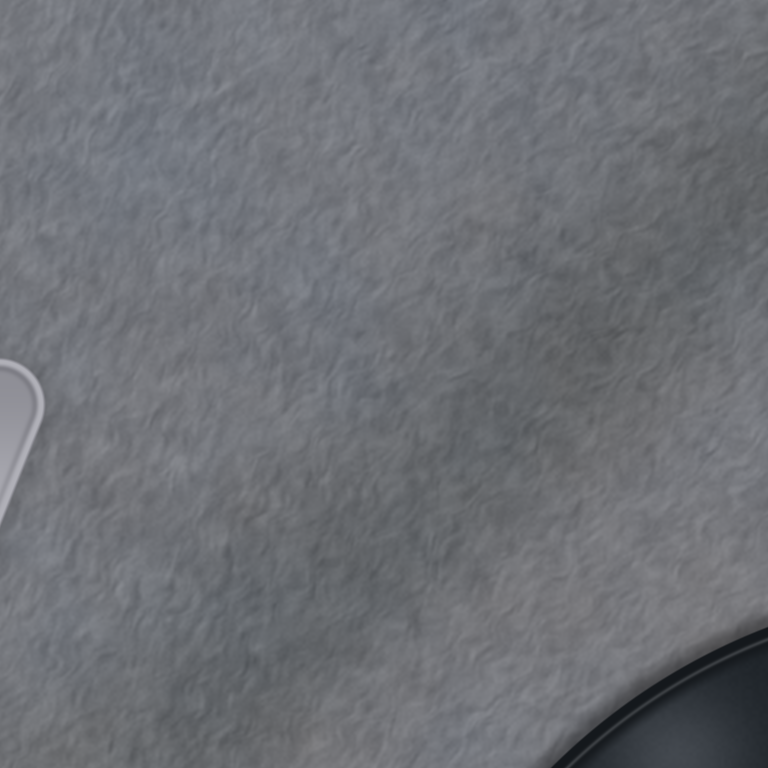
Reproduce this texture procedurally as a Shadertoy shader.

```glsl
// Grey felt with slanted fibres and a soft diagonal fold, a dark arched panel and a pale metal tab.

float hash(vec2 p) {
    vec3 q = fract(vec3(p.xyx) * 0.1031);
    q += dot(q, q.yzx + 33.33);
    return fract((q.x + q.y) * q.z);
}

float noise(vec2 p) {
    vec2 cell = floor(p), f = fract(p);
    f = f * f * (3.0 - 2.0 * f);
    return mix(mix(hash(cell), hash(cell + vec2(1, 0)), f.x),
               mix(hash(cell + vec2(0, 1)), hash(cell + vec2(1, 1)), f.x), f.y);
}

float cloud(vec2 p) {
    float sum = 0.0, amp = 0.5;
    for (int i = 0; i < 4; i++) {
        sum += amp * (noise(p) - 0.5);
        p = mat2(1.6, 1.2, -1.2, 1.6) * p + 17.3;
        amp *= 0.6;
    }
    return sum;
}

// Short overlapping fibres, steep on the left and flatter on the right
float fibres(vec2 uv) {
    vec2 warped = uv + 0.012 * vec2(noise(uv * 38.0), noise(uv * 38.0 + 50.0));
    float sum = 0.0;
    for (int i = 0; i < 5; i++) {
        float layer = float(i);
        float angle = 0.5 + 0.22 * layer;
        vec2 along = vec2(cos(angle), sin(angle));
        vec2 q = vec2(dot(warped, along), dot(warped, vec2(-along.y, along.x)));
        float patchy = noise(uv * 24.0 + layer * 31.0);
        float lean = mix(layer, 4.0 - layer, smoothstep(0.1, 0.9, uv.x)) / 4.0;
        float strand = noise(q * vec2(52.0, 155.0) + 100.0 + layer * 73.0) - 0.5;
        sum += strand * (0.35 + patchy) * (0.6 + 0.6 * lean);
    }
    return sum / 5.0;
}

vec3 felt(vec2 uv) {
    // Broad shading: the fold runs from lower left to upper right
    float across = dot(uv - vec2(0.5, 0.275), vec2(-0.69, 0.725)) + 0.05 * cloud(uv * 4.0);
    float spread = across > 0.0 ? 0.19 : 0.10;
    float fold = exp(-across * across / (spread * spread));
    float grey = 0.468 - 0.072 * fold * smoothstep(-0.25, 0.35, uv.x);

    // Clumps, fibres and fine nap
    grey += 0.036 * cloud(uv * 9.0) + 0.048 * cloud(uv * 32.0 + 9.0);
    grey += 0.21 * fibres(uv) + 0.018 * (noise(uv * 240.0) - 0.5);

    float warmth = 0.02 * cloud(uv * 5.0 + 40.0) + 0.008 * smoothstep(0.05, -0.15, across);
    return grey + vec3(-0.012 + warmth, 0.0, 0.026 - 0.012 * fold - warmth);
}

// Wheel-like panel seen below the arch; depth grows inward from its edge
vec3 panel(vec2 uv, float depth) {
    float glow = exp(-dot(uv - vec2(0.88, 0.01), uv - vec2(0.88, 0.01)) / 0.009);
    vec3 face = mix(vec3(0.12, 0.14, 0.16), vec3(0.26, 0.28, 0.305), glow);
    face += 0.012 * (noise(uv * 220.0) - 0.5);
    vec3 color = mix(vec3(0.08, 0.095, 0.11), face, smoothstep(0.018, 0.04, depth));
    float rim = exp(-pow((depth - 0.017) / 0.0025, 2.0));
    return color + 0.15 * rim;
}

// Signed distance to the slanted capsule that leaves the canvas on the left
float tabDistance(vec2 uv) {
    vec2 q = uv - vec2(-0.002, 0.473), axis = vec2(-0.37, -0.929);
    return length(q - axis * clamp(dot(q, axis), 0.0, 0.4)) - 0.061;
}

vec3 tab(vec2 uv, float d) {
    vec3 face = mix(vec3(0.67, 0.67, 0.70), vec3(0.56, 0.56, 0.59), smoothstep(0.33, 0.51, uv.y));
    float groove = exp(-pow((d + 0.014) / 0.004, 2.0));
    float bevel = smoothstep(-0.013, -0.006, d);
    vec3 color = mix(face, vec3(0.69, 0.69, 0.72), bevel) - 0.07 * groove;
    return color - 0.17 * smoothstep(-0.004, 0.0, d);
}

void mainImage(out vec4 fragColor, in vec2 fragCoord) {
    vec2 uv = fragCoord / iResolution.xy;
    float edge = max(0.0016, 1.0 / iResolution.y);

    vec3 color = felt(uv);

    // The felt rolls into shade at the arch
    float depth = 0.81 - length(uv - vec2(1.289, -0.571));
    color *= 1.0 - 0.38 * smoothstep(-0.028, 0.002, depth);
    color = mix(color, panel(uv, depth), smoothstep(-edge, edge, depth - 0.002));

    // Metal tab with a faint contact shadow
    float d = tabDistance(uv);
    color *= 1.0 - 0.10 * exp(-max(d, 0.0) / 0.012);
    color = mix(color, tab(uv, d), smoothstep(edge, -edge, d));

    fragColor = vec4(color, 1.0);
}
```
